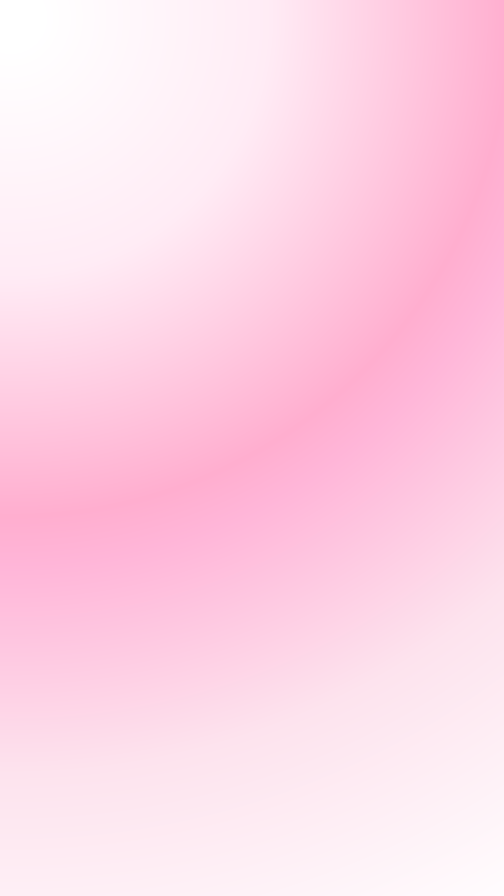
Give the GLSL for this background, as a Shadertoy shader.

```glsl
// Soft pink radial gradient: white glow at the upper left, a rose ring, pale lower right.

const vec2 GLOW_CENTER = vec2(0.022, 0.980);  // fraction of the canvas
const int STOP_COUNT = 6;

// Colour stops: rgb, then distance as a fraction of the farthest corner
const vec4 STOPS[STOP_COUNT] = vec4[STOP_COUNT](
    vec4(1.000, 1.000, 1.000, 0.030),   // white core
    vec4(1.000, 0.925, 0.962, 0.255),   // blush
    vec4(1.000, 0.682, 0.812, 0.495),   // rose ring
    vec4(1.000, 0.712, 0.848, 0.545),   // cooler outer rim
    vec4(0.992, 0.890, 0.932, 0.750),   // pale pink
    vec4(1.000, 0.988, 0.994, 1.000)    // far corner
);

// Piecewise linear blend through the stops
vec3 gradientColor(float t) {
    vec3 color = STOPS[0].rgb;
    for (int i = 1; i < STOP_COUNT; i++) {
        float blend = clamp((t - STOPS[i - 1].w) / (STOPS[i].w - STOPS[i - 1].w), 0.0, 1.0);
        color = mix(color, STOPS[i].rgb, blend);
    }
    return color;
}

void mainImage(out vec4 fragColor, in vec2 fragCoord) {
    // Height units keep the rings circular
    vec2 canvas = vec2(iResolution.x / iResolution.y, 1.0);
    vec2 position = fragCoord / iResolution.y;
    vec2 center = GLOW_CENTER * canvas;

    // Normalise so the farthest corner lies at 1
    float reach = length(max(center, canvas - center));
    float t = distance(position, center) / reach;

    fragColor = vec4(gradientColor(t), 1.0);
}
```
